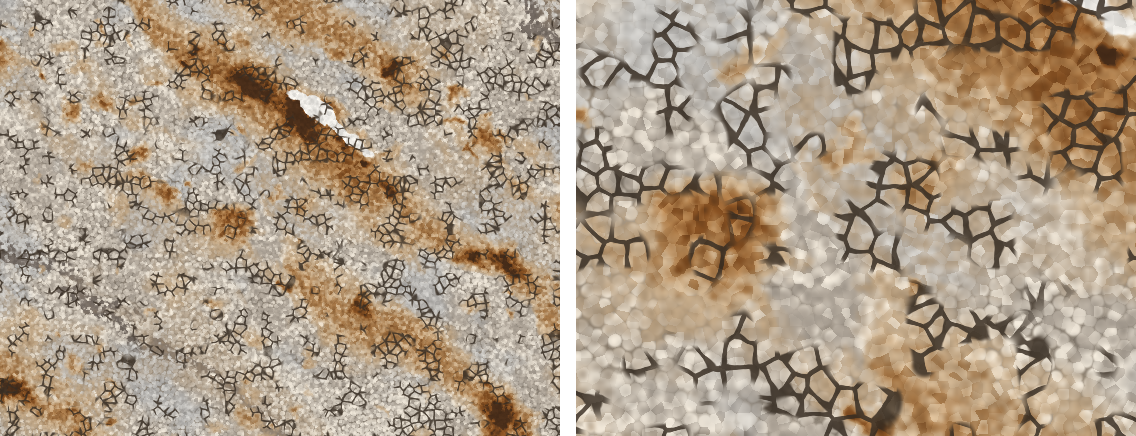
Left: the whole. Right: its middle third, enlarged.
A Shadertoy shader for this texture:

```glsl
// Polished granite: pale speckled stone with diagonal rust bands, blots and dark cracks.

// Stone colours
const vec3 PALE   = vec3(0.86, 0.83, 0.78);
const vec3 GREY   = vec3(0.70, 0.66, 0.61);
const vec3 COOL   = vec3(0.69, 0.70, 0.71);
const vec3 SHADE  = vec3(0.50, 0.46, 0.41);
const vec3 VEIN   = vec3(0.43, 0.39, 0.36);
const vec3 QUARTZ = vec3(0.91, 0.90, 0.88);
const vec3 INK    = vec3(0.22, 0.18, 0.14);

// Stain colours, weak to strong
const vec3 TAN   = vec3(0.77, 0.66, 0.52);
const vec3 OCHRE = vec3(0.66, 0.48, 0.29);
const vec3 RUST  = vec3(0.52, 0.31, 0.13);
const vec3 UMBER = vec3(0.29, 0.18, 0.10);

// Layout, in canvas heights
const vec2 ALONG = vec2(0.8, -0.6);
const vec2 ACROSS = vec2(0.6, 0.8);
const vec4 BANDS = vec4(0.14, 0.72, 0.96, 1.21);
const float BAND_WIDTH = 0.065;
const vec2 VEINS = vec2(0.385, 1.49);
const float VEIN_WIDTH = 0.045;
const float GRAIN_SCALE = 125.0;
const float CRACK_SCALE = 52.0;
const float CRACK_WIDTH = 0.0032;

vec2 hash2(vec2 p) {
    vec3 q = fract(p.xyx * vec3(0.1031, 0.1030, 0.0973));
    q += dot(q, q.yzx + 33.33);
    return fract((q.xx + q.yz) * q.zy);
}

float noise(vec2 p) {
    vec2 i = floor(p), f = fract(p);
    f = f * f * (3.0 - 2.0 * f);
    float low = mix(hash2(i).x, hash2(i + vec2(1, 0)).x, f.x);
    float high = mix(hash2(i + vec2(0, 1)).x, hash2(i + 1.0).x, f.x);
    return mix(low, high, f.y);
}

float fbm(vec2 p) {
    float sum = 0.0, amp = 0.52;
    for (int i = 0; i < 5; i++) {
        sum += amp * noise(p);
        p = mat2(1.6, 1.2, -1.2, 1.6) * p + 7.3;
        amp *= 0.5;
    }
    return sum;
}

// Cellular noise: nearest distance, second distance, random tone of the cell
vec3 cells(vec2 p) {
    vec2 base = floor(p);
    vec3 best = vec3(9.0, 9.0, 0.0);
    for (int y = -1; y <= 1; y++)
    for (int x = -1; x <= 1; x++) {
        vec2 id = base + vec2(x, y);
        vec2 h = hash2(id);
        float d = length(id + h - p);
        if (d < best.x) best = vec3(d, best.x, fract(h.x * 7.0 + h.y * 3.0));
        else best.y = min(best.y, d);
    }
    return best;
}

// Scattered soft blots of random size
float blots(vec2 p, float share) {
    vec2 base = floor(p);
    float sum = 0.0;
    for (int y = -1; y <= 1; y++)
    for (int x = -1; x <= 1; x++) {
        vec2 id = base + vec2(x, y);
        vec2 h = hash2(id + 41.0), k = hash2(id + 87.0);
        vec2 d = id + 0.15 + 0.7 * h - p;
        d = vec2(dot(d, ALONG) * 0.75, dot(d, ACROSS));
        float radius = mix(0.2, 0.55, k.x * k.x);
        sum = max(sum, step(k.y, share) * (1.0 - smoothstep(0.1, 1.0, length(d) / radius)));
    }
    return sum;
}

float ridge(float x, float width) { return exp(-x * x / (width * width)); }

void mainImage(out vec4 fragColor, in vec2 fragCoord) {
    vec2 p = fragCoord / iResolution.y;
    float soft = 1.0 / iResolution.y;

    // Warped frame that follows the bands
    vec2 bend = vec2(fbm(p * 4.0), fbm(p * 4.0 + 17.0)) - 0.5;
    vec2 ragged = vec2(fbm(p * 24.0 + 5.0), fbm(p * 24.0 + 31.0)) - 0.5;
    vec2 w = p + 0.13 * bend + 0.03 * ragged;
    vec2 s = vec2(dot(w, ALONG), dot(w, ACROSS));

    // Grainy base
    vec3 grain = cells(p * GRAIN_SCALE);
    float speck = 0.5 * grain.z + 0.5 * noise(p * 150.0 + 9.0);
    float cloud = fbm(s * vec2(7.0, 12.0) + 3.0);
    vec3 col = mix(PALE, GREY, smoothstep(0.3, 0.75, 0.55 * speck + 0.45 * cloud + 0.05));
    col = mix(col, COOL, 0.6 * smoothstep(0.53, 0.68, fbm(p * 6.0 + 50.0)));
    float gaps = smoothstep(0.5, 0.85, grain.x) * smoothstep(0.3, 0.6, fbm(p * 14.0 + 70.0));
    col = mix(col, SHADE, 0.85 * gaps);

    // Dark speckled veins and a broken white streak
    float vein = ridge(s.y - VEINS.x, VEIN_WIDTH) + ridge(s.y - VEINS.y, VEIN_WIDTH);
    vein *= smoothstep(0.3, 0.55, fbm(s * vec2(9.0, 30.0)));
    col = mix(col, VEIN, 0.85 * smoothstep(0.45, 0.65, 0.55 * vein + 0.5 * (speck - 0.2)));
    float streak = ridge(s.y - 1.01, 0.02) * ridge(s.x - 0.18, 0.13);

    // Rust stains: bands, faint warmth and blots
    float band = 0.0;
    for (int i = 0; i < 4; i++) band = max(band, ridge(s.y - BANDS[i], BAND_WIDTH));
    float stain = band * smoothstep(0.33, 0.6, fbm(s * vec2(5.0, 11.0) + 23.0));
    stain += 0.28 * smoothstep(0.42, 0.62, fbm(s * vec2(4.0, 8.0) + 61.0));
    vec2 b = p + 0.07 * ragged;
    float blot = max(blots(b * 6.5, 0.5) * (0.15 + 0.85 * band), 0.75 * blots(b * 15.0, 0.3) * (0.45 + 0.55 * band));
    float level = 0.55 * stain + 0.85 * blot;
    level += 0.45 * (speck - 0.5) * smoothstep(0.0, 0.4, level);
    col = mix(col, TAN, 0.9 * smoothstep(0.06, 0.34, level));
    col = mix(col, OCHRE, smoothstep(0.32, 0.62, level));
    col = mix(col, RUST, smoothstep(0.58, 0.85, level));
    col = mix(col, UMBER, smoothstep(0.82, 1.1, level));
    col = mix(col, QUARTZ, smoothstep(0.4, 0.5, streak * (0.3 + 1.2 * fbm(p * 40.0))));

    // Short broken cracks along cell borders
    vec3 net = cells((p + 0.012 * ragged) * CRACK_SCALE);
    float border = (net.y - net.x) / CRACK_SCALE;
    float crack = 1.0 - smoothstep(CRACK_WIDTH - soft, CRACK_WIDTH + soft, border);
    float density = 0.3 * (fbm(p * 5.0 + 90.0) - 0.5) + 0.08 * blot + 0.06 * vein;
    crack *= smoothstep(0.56, 0.7, noise(p * 36.0 + 13.0) + density);
    col = mix(col, INK, 0.85 * crack);

    // Fine contrast
    col *= 1.0 + 0.22 * (0.5 - speck) + 0.1 * (noise(p * 210.0) - 0.5);
    fragColor = vec4(clamp(col, 0.0, 1.0), 1.0);
}
```
